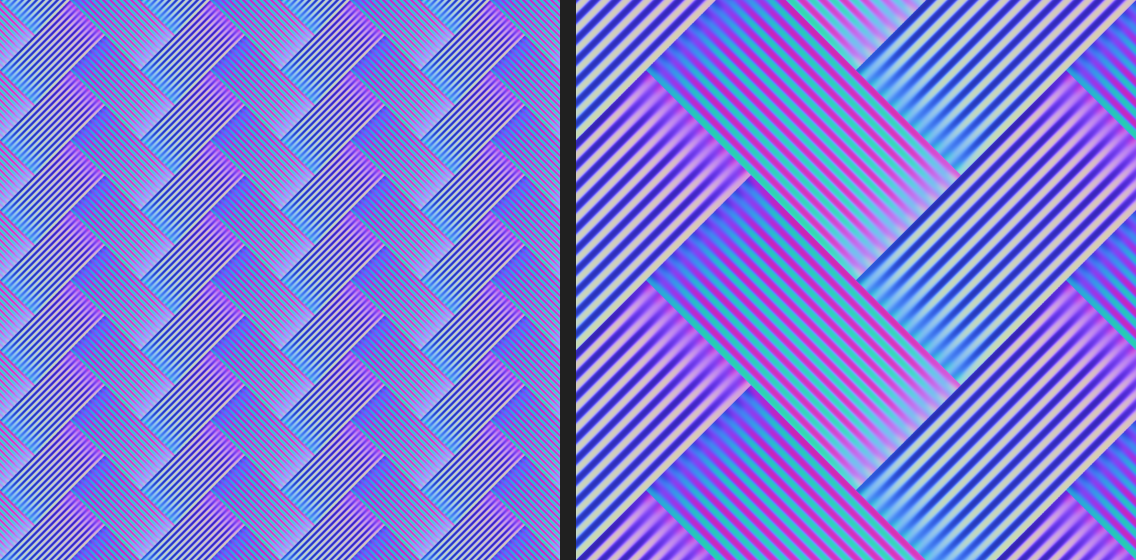
Left, the full canvas; right, a detail of the centre.
Write a Shadertoy shader that draws this texture map.

```glsl
// Tangent-space normal map of a diagonal herringbone weave with ribbed, domed straps.
#define REPEATS 4.0        // weave repeats across; twice as many fit down
#define RIBS 10.0          // ribs across one strap
#define RIB_SLOPE 2.0      // steepest rib side at mid strap
#define RIB_END 0.15       // share of rib relief left at strap ends
#define TAPER 0.55         // length of the rib fade, as share of half a strap
#define TAPER_VARY 0.2     // unevenness of that length between ribs
#define DOME_SLOPE 0.4     // slope of the strap ends
#define TIP_SLOPE 0.5      // extra drop of each rib crest at its tip
#define TIP_LENGTH 0.1     // length of that drop, as share of half a strap
#define EDGE_SLOPE 0.7     // extra slope along the long edges
#define EDGE_WIDTH 0.06    // width of that rounding, in strap widths
#define SAMPLES 3          // antialiasing grid per side

const float TAU = 6.2831853;

// Outward slope of one strap: x along its length, y across its width.
// along runs from -1 to 1, across from 0 to 1.
vec2 strapSlope(float along, float across) {
    float fromEnd = 1.0 - abs(along);
    float ribAngle = TAU * RIBS * across;
    float crest = 0.5 - 0.5 * cos(ribAngle);

    // Rib sides, fading to points of uneven length toward both ends
    float rib = floor(RIBS * across);
    float taper = TAPER * (1.0 + TAPER_VARY * sin(2.4 * rib + sign(along)));
    float relief = mix(RIB_END, 1.0, smoothstep(0.0, taper, fromEnd));
    float ribs = -RIB_SLOPE * relief * sin(ribAngle);
    float rounding = smoothstep(1.0 - EDGE_WIDTH, 1.0, across)
                   - smoothstep(1.0 - EDGE_WIDTH, 1.0, 1.0 - across);

    // Long dome, with rib crests dipping under the neighbour
    float tip = TIP_SLOPE * crest * (1.0 - smoothstep(0.0, TIP_LENGTH, fromEnd));
    float dome = DOME_SLOPE * along + sign(along) * tip;
    return vec2(dome, ribs + EDGE_SLOPE * rounding);
}

// Normal of the weave at uv; whole repeats make it wrap on both axes.
vec3 weaveNormal(vec2 uv) {
    // Diagonal grid: x rises to the right, y rises to the left
    vec2 p = 2.0 * REPEATS * uv;
    vec2 grid = vec2(p.y + p.x, p.y - p.x);
    vec2 cell = floor(grid);
    vec2 local = grid - cell;

    // Each strap covers two cells; phase picks its direction and half
    float phase = mod(cell.x - cell.y - 1.0, 4.0);
    vec2 slope;
    if (phase < 1.5) {
        slope = strapSlope(local.x + phase - 1.0, local.y);
    } else {
        slope = strapSlope(local.y + 2.0 - phase, local.x).yx;
    }

    // Back to canvas axes, with green pointing down
    vec2 tilt = vec2(slope.x - slope.y, -slope.x - slope.y) * sqrt(0.5);
    return normalize(vec3(tilt, 1.0));
}

void mainImage(out vec4 fragColor, in vec2 fragCoord) {
    vec3 total = vec3(0.0);
    for (int j = 0; j < SAMPLES; j++) {
        for (int i = 0; i < SAMPLES; i++) {
            vec2 offset = (vec2(i, j) + 0.5) / float(SAMPLES) - 0.5;
            total += weaveNormal((fragCoord + offset) / iResolution.xy);
        }
    }
    vec3 normal = total / float(SAMPLES * SAMPLES);
    fragColor = vec4(0.5 + 0.5 * normal, 1.0);
}
```
